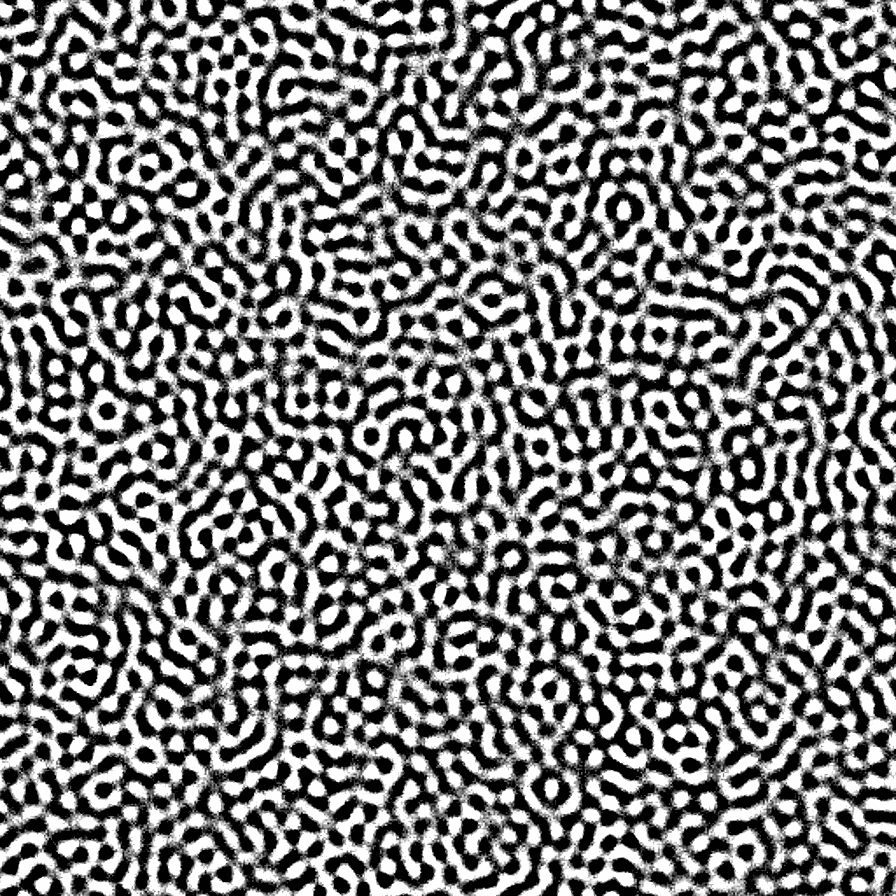
Give the GLSL for this pattern, as a Shadertoy shader.

```glsl
// Grainy black and white labyrinth: many plane waves of similar length and
// random direction are summed, then pushed through a steep, clipped ramp.
// Whole-number wave vectors and a wrapped grain grid make it tile.

const float TAU = 6.2831853;
const int WAVES = 128;

// Integer hash, three values from 0 to 1
vec3 hash3(uvec2 cell) {
    uvec3 v = uvec3(cell, cell.x ^ 977u) * 1664525u + 1013904223u;
    v += v.yzx * v.zxy;
    v ^= v >> 16;
    v += v.yzx * v.zxy;
    return vec3(v >> 8) / 16777216.0;
}

// Isotropic band of waves, normalised to unit variance
float labyrinth(vec2 uv) {
    float sum = 0.0;
    for (int i = 0; i < WAVES; i++) {
        vec3 rnd = hash3(uvec2(uint(i) + 17u, 53u));
        float angle = 0.5 * TAU * (float(i) + rnd.x) / float(WAVES);
        float cycles = mix(34.5, 47.0, rnd.y);
        vec2 wave = round(cycles * vec2(cos(angle), sin(angle)));
        sum += cos(TAU * (dot(wave, uv) + rnd.z));
    }
    return sum * sqrt(2.0 / float(WAVES));
}

// One grain value from -1 to 1, wrapped at the canvas edge
float grainAt(vec2 cell, float count) {
    vec3 rnd = hash3(uvec2(mod(cell, count)) + 301u);
    return rnd.x + rnd.y - 1.0;
}

// Fine grain, blended smoothly between cell centres
float grain(vec2 uv, float count) {
    vec2 p = uv * count - 0.5;
    vec2 cell = floor(p);
    vec2 f = smoothstep(0.0, 1.0, p - cell);
    float low = mix(grainAt(cell, count), grainAt(cell + vec2(1, 0), count), f.x);
    float high = mix(grainAt(cell + vec2(0, 1), count), grainAt(cell + 1.0, count), f.x);
    return mix(low, high, f.y);
}

void mainImage(out vec4 fragColor, in vec2 fragCoord) {
    vec2 uv = fragCoord / iResolution.xy;
    float height = 0.96 * labyrinth(uv) + 0.7 * grain(uv, 512.0);

    // Steep ramp, clipped to near black and near white
    float tone = clamp(0.46 + 0.84 * height, 0.005, 0.995);
    fragColor = vec4(vec3(tone), 1.0);
}
```
